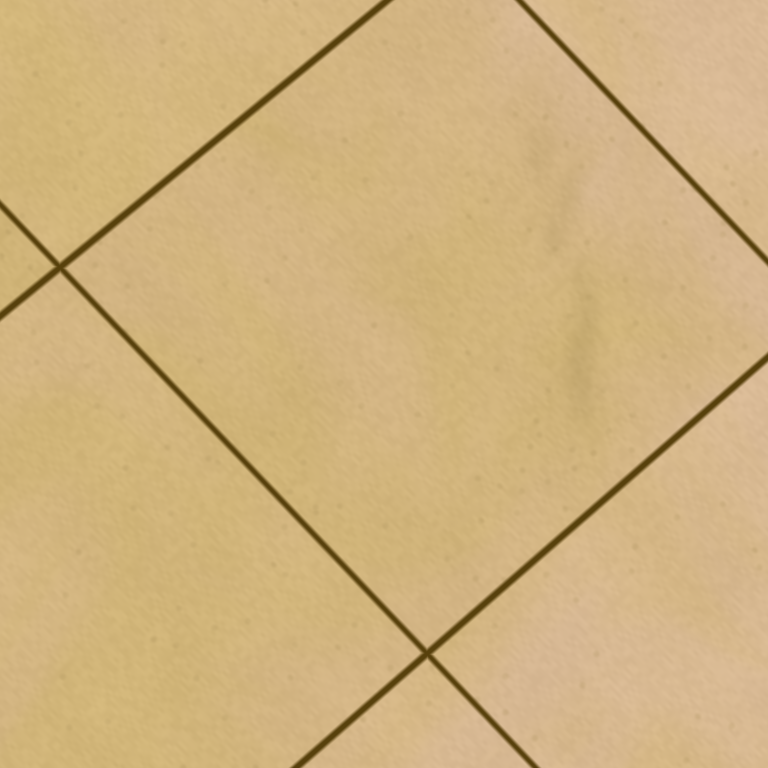
A WebGL 1 fragment shader for this texture:

```glsl
precision highp float;
// Large sand-coloured floor tiles seen at a slant, parted by thin dark joints.
// A slightly converging grid places the tiles; layered sines mottle the glaze,
// cellular specks, fine grain and a trail of soft smudges add wear.

uniform vec2 u_resolution;

const vec3 SAND = vec3(0.832, 0.712, 0.520);
const vec3 YELLOW = vec3(0.818, 0.708, 0.470);
const vec3 ROSE = vec3(0.845, 0.722, 0.578);
const vec3 SMUDGE = vec3(0.660, 0.560, 0.350);
const vec3 JOINT = vec3(0.340, 0.250, 0.045);

// Grid lines: FALLING is x weight, offset and spacing of one family;
// RISING is slope, offset, spacing and convergence of the other.
const vec3 FALLING = vec3(1.052, 0.734, 0.977);
const vec4 RISING = vec4(0.816, 0.588, 0.923, 0.054);
const vec2 JOINT_HALF = vec2(0.0037, 0.0045);
const float JOINT_SOFT = 0.0022;
const float GRAIN_SCALE = 230.0;
const float GRAIN_AMOUNT = 0.030;
const float SPECK_SCALE = 30.0;
const float TILE_VARIATION = 0.016;
const int SMUDGE_COUNT = 7;

float hash(vec2 p) {
  p = fract(p * vec2(0.1031, 0.1137));
  p += dot(p, p.yx + 33.33);
  return fract((p.x + p.y) * p.x * 17.0);
}

float valueNoise(vec2 p) {
  vec2 i = floor(p);
  vec2 f = fract(p);
  f = f * f * (3.0 - 2.0 * f);
  float low = mix(hash(i), hash(i + vec2(1.0, 0.0)), f.x);
  float high = mix(hash(i + vec2(0.0, 1.0)), hash(i + 1.0), f.x);
  return mix(low, high, f.y);
}

// Warped, rotated sines: broad cloudy patches, about -1 to 1.
float mottle(vec2 p) {
  float sum = 0.0;
  float weight = 0.5;
  for (int i = 0; i < 5; i++) {
    p += 0.5 * sin(p.yx * 1.3 + vec2(1.7, 4.1));
    sum += weight * sin(p.x) * cos(p.y);
    p = mat2(1.28, 1.02, -1.02, 1.28) * p + 2.3;
    weight *= 0.62;
  }
  return sum;
}

// Sparse specks: distance to a jittered point in each cell.
float specks(vec2 p) {
  vec2 cell = floor(p);
  float nearest = 1.0;
  for (int y = -1; y <= 1; y++) {
    for (int x = -1; x <= 1; x++) {
      vec2 id = cell + vec2(float(x), float(y));
      vec2 point = id + vec2(hash(id + 7.0), hash(id + 61.0));
      float rare = step(0.82, hash(id + 23.0));
      nearest = min(nearest, mix(1.0, length(p - point), rare));
    }
  }
  return 1.0 - smoothstep(0.03, 0.20, nearest);
}

// Soft blots strung along a slanting trail.
float smudges(vec2 p) {
  float sum = 0.0;
  for (int i = 0; i < SMUDGE_COUNT; i++) {
    float k = float(i);
    float along = k / float(SMUDGE_COUNT - 1);
    vec2 centre = mix(vec2(0.715, 0.80), vec2(0.765, 0.48), along);
    centre.x += 0.04 * (hash(vec2(k, 5.0)) - 0.5);
    vec2 d = (p - centre) / vec2(0.018, 0.034);
    sum += (0.12 + 0.22 * hash(vec2(k, 9.0))) * exp(-dot(d, d));
  }
  return sum;
}

void main() {
  vec2 p = gl_FragCoord.xy / u_resolution;
  float pixel = 1.0 / min(u_resolution.x, u_resolution.y);

  // Tile coordinates and distance to the nearest joint of each family.
  float spacing = RISING.z - RISING.w * p.x;
  vec2 grid = vec2((FALLING.x * p.x + p.y - FALLING.y) / FALLING.z,
                   (p.y - RISING.y - RISING.x * p.x) / spacing);
  vec2 scale = vec2(FALLING.z / length(vec2(FALLING.x, 1.0)),
                    spacing / length(vec2(RISING.x + 0.03, 1.0)));
  vec2 dist = abs(grid - floor(grid + 0.5)) * scale;
  vec2 tile = floor(grid);

  // Glaze: yellow near the middle and left, rose towards the right.
  float tint = hash(tile + 40.0) - 0.5;
  float cloud = mottle(p * 6.5 + 3.0 * tint);
  float centre = exp(-7.0 * dot(p - vec2(0.45, 0.45), p - vec2(0.45, 0.45)));
  float warmth = 0.75 * cloud + 0.75 * centre - 0.9 * (p.x - 0.35);
  vec3 color = mix(SAND, YELLOW, smoothstep(-0.1, 0.75, warmth));
  color = mix(color, ROSE, smoothstep(0.0, 0.65, -warmth));
  color += TILE_VARIATION * tint + 0.012 * mottle(p * 17.0 + 8.0);

  // Wear: smudges, specks and slanted grain.
  color = mix(color, SMUDGE, smudges(p) * (0.7 + 0.3 * cloud));
  color = mix(color, SMUDGE, 0.22 * specks(p * SPECK_SCALE));
  vec2 slant = vec2(p.x + p.y, 0.55 * (p.y - p.x)) * GRAIN_SCALE * 0.7;
  color += GRAIN_AMOUNT * (valueNoise(slant + 300.0) - 0.5);

  // Joints with a soft shoulder.
  vec2 soft = vec2(JOINT_SOFT + pixel * 0.6);
  vec2 line = 1.0 - smoothstep(JOINT_HALF - soft, JOINT_HALF + soft, dist);
  color = mix(color, JOINT, max(line.x, line.y));
  gl_FragColor = vec4(color, 1.0);
}
```
